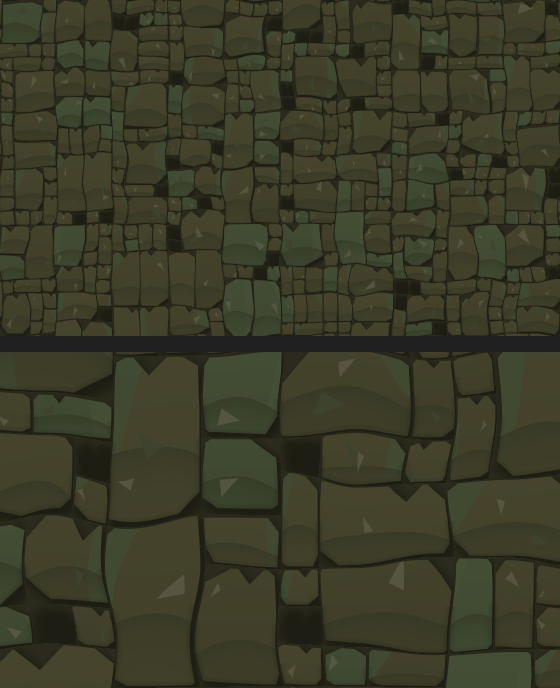
Top: the whole. Bottom: its middle third, enlarged.
Write a WebGL 2 fragment shader that draws this texture.

```glsl
#version 300 es
precision highp float;

#define ROWS 24.0
#define BLOCK 4.0
#define INSET 0.035
#define WARP 0.22
#define BROWN vec3(0.262, 0.255, 0.165)
#define GREEN vec3(0.253, 0.292, 0.198)
#define SHADE vec3(0.215, 0.222, 0.147)
#define CHIP vec3(0.365, 0.360, 0.275)
#define GAP vec3(0.158, 0.156, 0.103)

uniform vec2 u_resolution;
out vec4 fragColor;

float hash(vec3 p) {
  p = fract(p * vec3(0.1031, 0.1137, 0.0973));
  p += dot(p, p.yzx + 33.33);
  return fract((p.x + p.y) * p.z);
}

float noise(vec2 p) {
  vec2 i = floor(p), f = p - i;
  f = f * f * (3.0 - 2.0 * f);
  float a = hash(vec3(i, 7.0)), b = hash(vec3(i + vec2(1, 0), 7.0));
  float c = hash(vec3(i + vec2(0, 1), 7.0)), d = hash(vec3(i + 1.0, 7.0));
  return mix(mix(a, b, f.x), mix(c, d, f.x), f.y);
}

vec2 heading(float angle) { return vec2(cos(angle), sin(angle)); }

// Splits a block at whole units until one rock-sized cell remains.
void findCell(vec2 p, out vec2 low, out vec2 size) {
  low = floor(p / BLOCK) * BLOCK;
  size = vec2(BLOCK);
  for (int i = 0; i < 6; i++) {
    vec3 seed = vec3(low + 50.0, size.x * 5.0 + size.y);
    bool fits = size.x * size.y < 9.5 && size.x < 3.5
      && size.x < size.y * 2.1 && size.y < size.x * 2.6;
    if (size.x + size.y < 2.5 || (fits && hash(seed) < 0.74)) break;
    bool upright = size.x > size.y || (size.x == size.y && hash(seed + 31.0) < 0.65);
    vec2 axis = upright ? vec2(1, 0) : vec2(0, 1);
    float span = dot(size, axis);
    float cut = 1.0 + floor(hash(seed + 73.0) * (span - 1.0));
    if (dot(p - low, axis) < cut) {
      size += axis * (cut - span);
    } else {
      low += axis * cut;
      size -= axis * cut;
    }
  }
}

// Chamfered, slightly skewed block, at times with a notch in its top.
float rockDistance(vec2 q, vec2 halfSize, vec2 id) {
  vec2 h = halfSize - INSET, box = abs(q) - h;
  float d = max(box.x, box.y), small = min(h.x, h.y);
  for (int i = 0; i < 8; i++) {
    float r = hash(vec3(id, float(i) + 11.0)), s = hash(vec3(id, float(i) + 23.0));
    bool corner = i % 2 == 1;
    vec2 n = heading(float(i) * 0.785398 + (s - 0.5) * (corner ? 0.6 : 0.26));
    float cut = corner ? (0.04 + 0.46 * r * r) * small : 0.13 * r * small;
    d = max(d, dot(q, n) - dot(abs(n), h) + cut);
  }
  if (hash(vec3(id, 41.0)) < 0.3) {
    float x = q.x - h.x * (hash(vec3(id, 42.0)) - 0.5);
    d = max(d, (q.y - h.y + 0.42 * small - abs(x) * 1.1) * 0.67);
  }
  return d;
}

float chipDistance(vec2 q, float angle, float radius) {
  float d = -radius;
  for (int i = 0; i < 3; i++) {
    vec2 n = heading(angle + float(i) * 2.0944 + (i == 1 ? 0.45 : 0.0));
    d = max(d, dot(q, n) - radius);
  }
  return d;
}

void main() {
  float pixel = ROWS / u_resolution.y;
  vec2 p = gl_FragCoord.xy * pixel;
  p += WARP * (vec2(noise(p * 0.55), noise(p * 0.55 + 40.0)) - 0.5) * 2.0;
  p.y += floor(hash(vec3(floor(p.x / BLOCK) + 9.0, 3.0, 5.0)) * 4.0);

  vec2 low, size;
  findCell(p, low, size);
  vec2 id = low + 60.0, h = size * 0.5, q = p - low - h;
  float small = min(h.x, h.y), area = size.x * size.y;

  // Gap floor and cast shadow.
  float shadow = rockDistance(q + vec2(-0.10, 0.16), h, id);
  vec3 color = GAP * mix(0.74, 1.06, smoothstep(-0.1, 0.3, shadow));

  // Body colour and tilted side facet.
  bool mossy = hash(vec3(id, 51.0)) < (area == 4.0 && size.x == size.y ? 0.52 : 0.12);
  vec3 rock = mossy ? GREEN : BROWN;
  rock *= 0.97 + 0.06 * hash(vec3(id, 52.0)) + 0.025 * q.y / h.y;
  float side = hash(vec3(id, 53.0)) < 0.7 ? 0.25 : 2.8;
  vec2 n = heading(side + (hash(vec3(id, 54.0)) - 0.5) * 0.9);
  float facet = dot(abs(n), h) * (0.4 + 0.25 * hash(vec3(id, 55.0))) - dot(q, n);
  float facetAmount = hash(vec3(id, 56.0)) < 0.6 ? 0.85 : 0.0;
  rock = mix(rock, mossy ? GREEN * 1.06 : GREEN, facetAmount * clamp(0.5 - facet / pixel, 0.0, 1.0));

  // Hollow below a bowed crest, darkest at the crest.
  float bow = q.x / h.x - 0.5 * (hash(vec3(id, 57.0)) - 0.5);
  float crest = h.y * (0.3 * hash(vec3(id, 58.0)) - 0.4) + 0.3 * small * (0.6 - bow * bow);
  float depth = crest - q.y;
  float hollow = clamp(0.5 + depth / pixel, 0.0, 1.0) * exp(-max(depth, 0.0) * 1.3 / small);
  if (area > 1.5) rock = mix(rock, SHADE * (mossy ? vec3(0.96, 1.06, 1.04) : vec3(1)), hollow * 0.85);

  // Small broken chips, pale or shaded.
  for (int i = 0; i < 2; i++) {
    float k = float(i) * 9.0 + 61.0;
    vec2 spot = (vec2(hash(vec3(id, k)), hash(vec3(id, k + 1.0))) - 0.5) * 1.3 * h;
    float radius = small * (0.06 + 0.09 * hash(vec3(id, k + 2.0)));
    float chip = chipDistance((q - spot) * vec2(1.0, 0.75), hash(vec3(id, k + 3.0)) * 6.28, radius);
    float shown = step(hash(vec3(id, k + 4.0)), 0.5);
    vec3 tint = i == 0 ? mix(rock, CHIP, 0.75) : mix(SHADE, GREEN, 0.6);
    rock = mix(rock, tint, shown * clamp(0.5 - chip / pixel, 0.0, 1.0));
  }

  // Rock over gap; a few single cells stay bare.
  float d = rockDistance(q, h, id);
  rock *= 1.0 - 0.10 * smoothstep(-0.14, 0.0, d) * step(q.y, 0.0);
  float bare = area < 1.5 ? step(hash(vec3(id, 91.0)), 0.2) : 0.0;
  color = mix(color, rock, clamp(0.5 - d / pixel, 0.0, 1.0) * (1.0 - bare));
  fragColor = vec4(color, 1.0);
}
```
